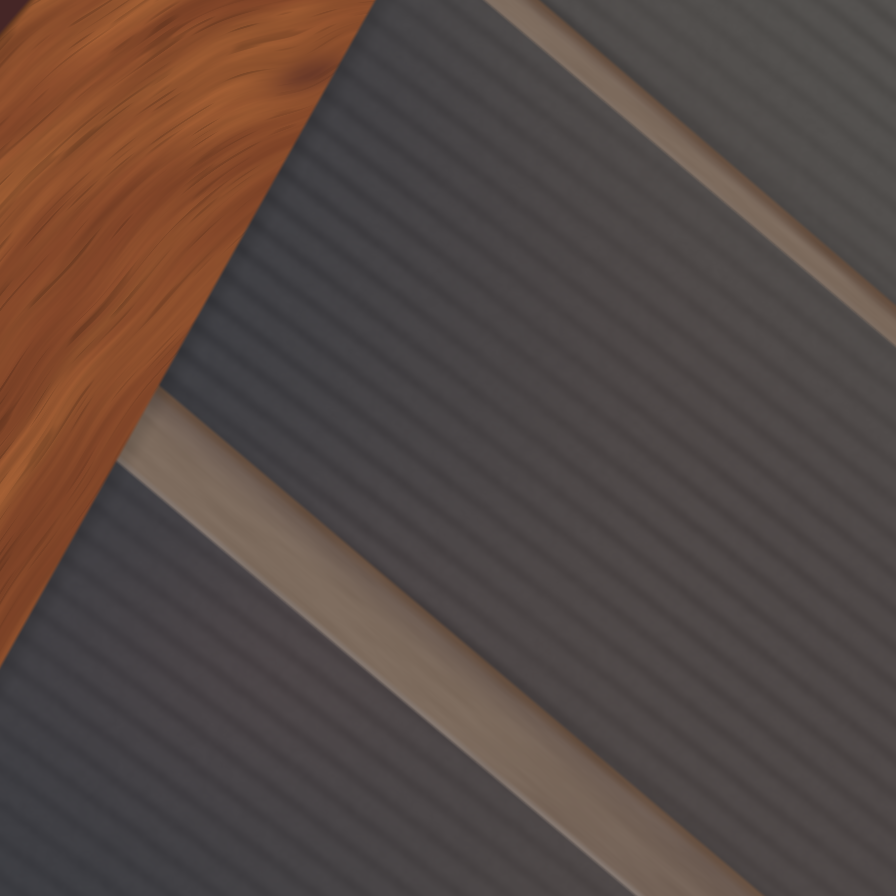
Give the GLSL for this texture, as a Shadertoy shader.

```glsl
// Ribbed dark fabric crossed by two tan bands, beside a grained wooden edge.

const vec3 CLOTH_COOL = vec3(0.235, 0.238, 0.258);
const vec3 CLOTH_WARM = vec3(0.300, 0.276, 0.274);
const vec3 CLOTH_PALE = vec3(0.325, 0.318, 0.308);
const vec3 BAND_LIGHT = vec3(0.490, 0.420, 0.365);
const vec3 BAND_DARK = vec3(0.420, 0.355, 0.320);
const vec3 BAND_BROWN = vec3(0.390, 0.295, 0.225);
const vec3 BAND_RIM = vec3(0.520, 0.475, 0.450);
const vec3 WOOD_LIGHT = vec3(0.625, 0.365, 0.200);
const vec3 WOOD_DARK = vec3(0.500, 0.265, 0.155);
const vec3 WOOD_KNOT = vec3(0.360, 0.190, 0.150);
const vec3 CORNER_COLOR = vec3(0.270, 0.150, 0.150);

const float RIB_SLOPE = 0.74;
const float RIB_PERIOD = 0.041;
const float RIB_DEPTH = 0.013;
const float EDGE_BLUR = 0.0025;
const vec2 KNOT = vec2(0.345, 0.918);

float hash(vec2 p) {
    return fract(sin(dot(p, vec2(127.1, 311.7))) * 43758.5453);
}

float noise(vec2 p) {
    vec2 i = floor(p), f = fract(p);
    f = f * f * (3.0 - 2.0 * f);
    return mix(mix(hash(i), hash(i + vec2(1, 0)), f.x),
               mix(hash(i + vec2(0, 1)), hash(i + vec2(1, 1)), f.x), f.y);
}

float fbm(vec2 p) {
    float sum = 0.0, weight = 0.5;
    for (int i = 0; i < 4; i++) {
        sum += weight * noise(p);
        p = p * 2.03 + 17.0;
        weight *= 0.5;
    }
    return sum;
}

// Signed distance to the line a-b, positive on its left.
float side(vec2 p, vec2 a, vec2 b) {
    vec2 d = normalize(b - a);
    return d.x * (p.y - a.y) - d.y * (p.x - a.x);
}

float cover(float d) {
    return smoothstep(-EDGE_BLUR, EDGE_BLUR, d);
}

vec3 cloth(vec2 p) {
    vec3 col = mix(CLOTH_COOL, CLOTH_WARM, smoothstep(0.15, 0.85, p.x + 0.12 * (1.0 - p.y)));
    col = mix(col, CLOTH_PALE, 0.8 * smoothstep(1.25, 1.9, p.x + p.y));
    vec2 glow = (p - vec2(0.27, 0.27)) / vec2(0.25, 0.18);
    col += vec3(0.040, 0.018, 0.012) * exp(-dot(glow, glow));

    // Soft parallel ribs with a slight bend
    float row = p.y + RIB_SLOPE * p.x + 0.03 * p.x * p.x;
    float wave = cos(6.28318 * row / RIB_PERIOD);
    float strength = 0.6 + 0.7 * noise(p * 5.0);
    col += RIB_DEPTH * strength * (0.3 + wave - 0.5 * wave * wave);
    return col + 0.014 * (fbm(p * 110.0) - 0.47);
}

// Tan strip between a lower and an upper edge, each running left to right
vec3 band(vec3 under, vec2 p, vec2 lowA, vec2 lowB, vec2 topA, vec2 topB, float rim) {
    float low = side(p, lowA, lowB);
    float top = -side(p, topA, topB);
    float across = clamp(low / max(low + top, 0.001), 0.0, 1.0);
    vec2 along = vec2(p.x * 0.77 - p.y * 0.64, p.x * 0.64 + p.y * 0.77);
    float streak = fbm(along * vec2(12.0, 90.0));
    vec3 col = mix(BAND_LIGHT, BAND_DARK, smoothstep(0.45, 1.0, across));
    col = mix(col, BAND_DARK, 0.5 * smoothstep(0.22, 0.0, p.y));
    col = mix(col, BAND_BROWN, smoothstep(0.016, 0.0, top) * 0.8);
    col = mix(col, BAND_RIM, rim * smoothstep(0.009, 0.002, low));
    col += 0.05 * (streak - 0.47);
    under *= 1.0 - 0.10 * smoothstep(0.015, 0.0, -top) * step(0.0, low);
    return mix(under, col, cover(low) * cover(top));
}

vec3 wood(vec2 p, float inset) {
    // Grain lines rise steeply at the left and flatten toward the right
    float ring = (p.y - 2.1 * p.x + 1.3 * p.x * p.x) / (1.0 - 1.3 * p.x);
    vec2 toKnot = p - KNOT;
    ring += 0.035 * exp(-dot(toKnot, toKnot) * 300.0);
    ring += 0.025 * (noise(p * 9.0) - 0.5);
    float broad = fbm(vec2(ring * 16.0, p.x * 3.0));
    float fine = fbm(vec2(ring * 75.0, p.x * 9.0 + 4.0));
    float pores = noise(vec2(ring * 190.0, p.x * 22.0));
    vec3 col = mix(WOOD_DARK, WOOD_LIGHT, smoothstep(0.22, 0.68, broad));
    col *= 0.87 + 0.25 * fine;
    col *= 1.0 - 0.14 * smoothstep(0.70, 0.95, pores);
    col = mix(col, WOOD_DARK, 0.5 * smoothstep(0.10, 0.0, inset));

    // Knot with a dark, tilted core
    vec2 k = vec2(toKnot.x * 0.94 + toKnot.y * 0.34, toKnot.y * 0.94 - toKnot.x * 0.34);
    float core = exp(-dot(k * vec2(26.0, 62.0), k * vec2(26.0, 62.0)));
    col = mix(col, WOOD_KNOT, core * (0.45 + 0.6 * fine));

    // Dark gap at the far corner
    float corner = side(p, vec2(0.0, 0.962), vec2(0.033, 1.0));
    col *= 1.0 - 0.35 * smoothstep(0.008, 0.0, abs(corner));
    return mix(col, CORNER_COLOR, cover(corner));
}

void mainImage(out vec4 fragColor, in vec2 fragCoord) {
    vec2 p = fragCoord / iResolution.xy;
    vec3 col = cloth(p);
    col = band(col, p, vec2(0.134, 0.482), vec2(0.710, 0.0),
               vec2(0.182, 0.566), vec2(0.853, 0.0), 0.75);
    col = band(col, p, vec2(0.540, 1.0), vec2(1.0, 0.613),
               vec2(0.602, 1.0), vec2(1.0, 0.659), 0.25);

    // Wooden edge and its contact shadow
    float inset = side(p, vec2(0.0, 0.255), vec2(0.419, 1.0));
    col *= 1.0 - 0.12 * smoothstep(-0.025, 0.0, inset);
    col = mix(col, wood(p, inset), cover(inset));
    fragColor = vec4(col, 1.0);
}
```
